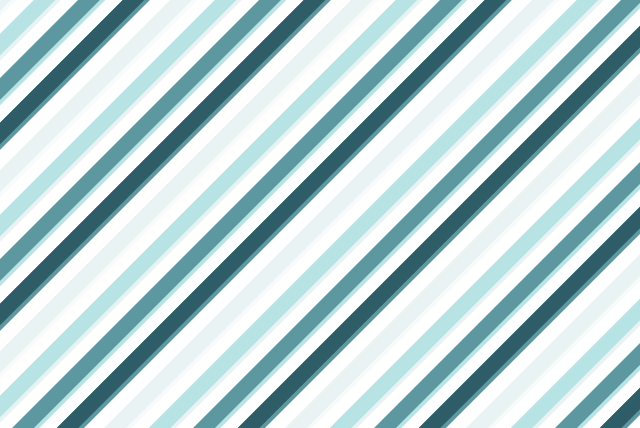
This pattern is drawn by a Shadertoy shader. Its source:

```glsl
// Repeating 45-degree stripes in four teal tints, each with a thin lighter edge.
// Lengths are fractions of the canvas width, measured along its top edge.
#define PERIOD 0.2828
#define FIRST_START 0.2660
#define PITCH 0.0695
#define BAND_WIDTH 0.0339
#define EDGE_WIDTH 0.0086
#define WHITE vec3(1.0)
#define PALEST vec3(0.970, 0.985, 0.982)
#define PALE vec3(0.918, 0.952, 0.952)
#define AQUA vec3(0.722, 0.892, 0.894)
#define TEAL vec3(0.365, 0.596, 0.631)
#define DEEP vec3(0.180, 0.361, 0.404)

// Coverage of a periodic band that begins at start
float band(float s, float start, float width, float aa) {
    float halfPeriod = 0.5 * PERIOD;
    float offset = mod(s - start - 0.5 * width + halfPeriod, PERIOD) - halfPeriod;
    float dist = abs(offset) - 0.5 * width;
    return clamp(0.5 - dist / aa, 0.0, 1.0);
}

void mainImage(out vec4 fragColor, in vec2 fragCoord) {
    // Diagonal coordinate, zero at the upper left corner
    float s = (fragCoord.x + iResolution.y - fragCoord.y) / iResolution.x;
    float aa = 1.4142 / iResolution.x;

    // Each stripe's edge takes the colour of the next lighter stripe
    vec3 tints[5] = vec3[5](PALEST, PALE, AQUA, TEAL, DEEP);
    vec3 color = WHITE;
    for (int i = 0; i < 4; i++) {
        float start = FIRST_START + float(i) * PITCH;
        color = mix(color, tints[i], band(s, start, BAND_WIDTH + EDGE_WIDTH, aa));
        color = mix(color, tints[i + 1], band(s, start, BAND_WIDTH, aa));
    }
    fragColor = vec4(color, 1.0);
}
```
